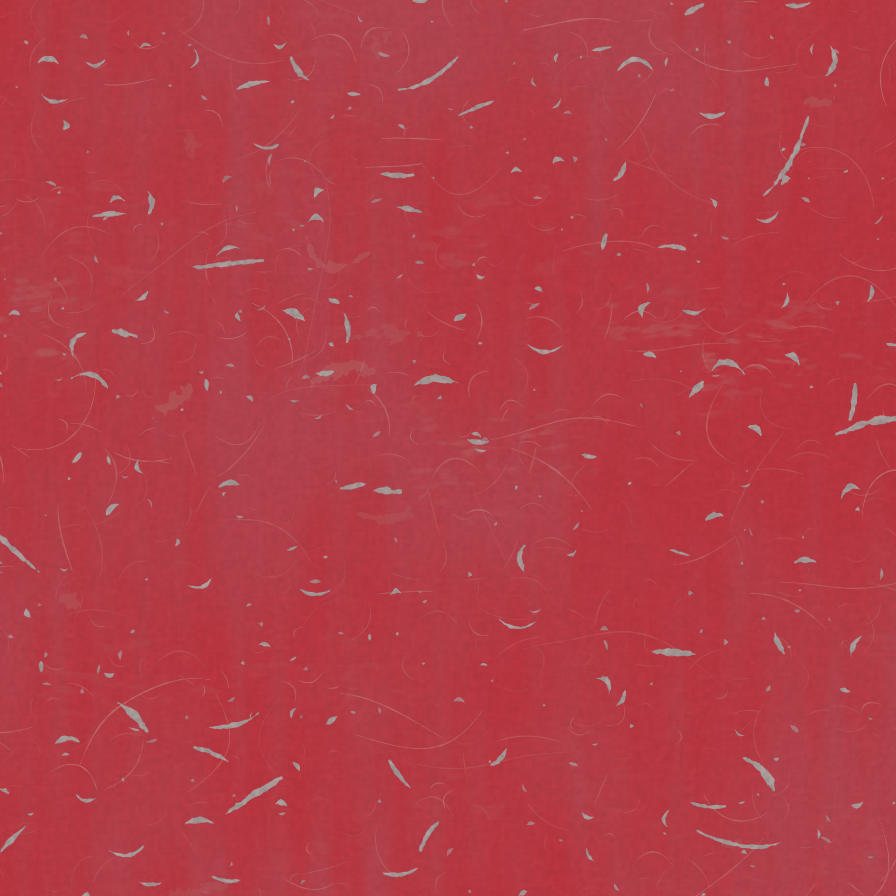
Write a three.js fragment shader that draws this texture.

```glsl
// Worn red paint: mottled enamel with scuffed bands, hairline scratches and
// grey chips. Each kind of mark is a grid of bent, tapered strokes scattered
// by hashes; layered noise roughens their edges and tints the paint.
varying vec2 vUv;

#define PAINT_VIVID vec3(0.715, 0.205, 0.245)
#define PAINT_MUTED vec3(0.685, 0.262, 0.302)
#define SCUFF_COLOR vec3(0.69, 0.38, 0.38)
#define HAIR_COLOR vec3(0.74, 0.52, 0.50)
#define CHIP_COLOR vec3(0.63, 0.61, 0.60)
#define EDGE_SOFTNESS 0.0009
#define GRAIN_AMOUNT 0.045
#define SCUFF_AMOUNT 0.65
#define HAIR_AMOUNT 0.7

vec2 hash2(vec2 p) {
  vec3 q = fract(p.xyx * vec3(0.1031, 0.1030, 0.0973));
  q += dot(q, q.yzx + 33.33);
  return fract((q.xx + q.yz) * q.zy);
}

float valueNoise(vec2 p) {
  vec2 cell = floor(p), f = fract(p);
  f = f * f * (3.0 - 2.0 * f);
  float low = mix(hash2(cell).x, hash2(cell + vec2(1.0, 0.0)).x, f.x);
  float high = mix(hash2(cell + vec2(0.0, 1.0)).x, hash2(cell + 1.0).x, f.x);
  return mix(low, high, f.y);
}

float layeredNoise(vec2 p) {
  float sum = 0.0, weight = 0.53;
  for (int i = 0; i < 4; i++) {
    sum += weight * valueNoise(p);
    p = mat2(1.6, 1.2, -1.2, 1.6) * p + 7.3;
    weight *= 0.5;
  }
  return sum;
}

// Coverage of scattered strokes; size is half length and half width,
// rough shifts the outline, fade lets some strokes be fainter.
float strokes(vec2 p, float grid, float chance, vec2 size, float bend,
              float tilt, float rough, float fade, float seed) {
  float cover = 0.0;
  vec2 home = floor(p * grid);
  for (int j = -1; j <= 1; j++) {
    for (int i = -1; i <= 1; i++) {
      vec2 cell = home + vec2(float(i), float(j));
      vec2 place = hash2(cell + seed);
      vec2 shape = hash2(cell + seed + 41.0);
      vec2 kind = hash2(cell + seed + 87.0);
      float turn = 2.0 * shape.x - 1.0;
      float angle = tilt * (0.3 * turn + turn * turn * turn);
      float c = cos(angle), s = sin(angle);
      vec2 q = mat2(c, -s, s, c) * (p - (cell + place) / grid);
      float halfLength = size.x * mix(0.22, 1.0, shape.y * shape.y);
      float halfWidth = size.y * mix(0.55, 1.0, kind.y);
      q.y += bend * (kind.y - 0.5) * q.x * q.x / halfLength;
      float along = clamp(q.x / halfLength, -1.0, 1.0);
      float radius = halfWidth * (1.0 - 0.65 * along * along);
      float d = length(q - vec2(along * halfLength, 0.0)) - radius;
      d += rough * halfWidth;
      float ink = 1.0 - smoothstep(-EDGE_SOFTNESS, EDGE_SOFTNESS, d);
      ink *= step(kind.x, chance) * mix(1.0, place.x, fade);
      cover = max(cover, ink);
    }
  }
  return cover;
}

void main() {
  vec2 p = vUv;
  float broad = layeredNoise(p * 4.0 + 3.0);
  float fine = valueNoise(p * 230.0);
  float rough = 1.5 * (layeredNoise(p * 130.0) - 0.45);
  vec2 wobble = p + 0.004 * vec2(sin(p.y * 31.0), sin(p.x * 37.0 + p.y * 11.0));

  // Mottled paint with faint upright streaks and a fine weave
  float streak = layeredNoise(p * vec2(45.0, 5.0));
  float mottle = 0.65 * broad + 0.35 * streak;
  vec3 color = mix(PAINT_VIVID, PAINT_MUTED, smoothstep(0.27, 0.72, mottle));
  float weave = valueNoise(p * vec2(90.0, 420.0)) + valueNoise(p * vec2(420.0, 90.0));
  color *= 1.0 + GRAIN_AMOUNT * (0.5 * weave + fine - 1.0);

  // Scuffed paint, densest in a band above the middle
  float band = exp(-pow((p.y - 0.57) / 0.13, 2.0));
  float patches = smoothstep(0.42, 0.68, layeredNoise(p * vec2(5.0, 8.0) + 19.0));
  float wear = patches * mix(0.25, 1.0, band);
  float scrape = smoothstep(0.53, 0.78, layeredNoise(wobble * vec2(38.0, 110.0)));
  color = mix(color, SCUFF_COLOR, SCUFF_AMOUNT * wear * scrape);
  float smudge = strokes(wobble, 5.0, 0.35, vec2(0.05, 0.009), 1.2, 1.3, 2.0 * rough, 0.5, 5.0);
  color = mix(color, SCUFF_COLOR, 0.55 * smudge);

  // Hairlines: long sweeps, short curls and dense nicks in worn places
  float hair = strokes(wobble, 6.0, 0.75, vec2(0.13, 0.0008), 0.9, 1.1, rough, 0.8, 11.0);
  hair = max(hair, strokes(wobble, 11.0, 0.6, vec2(0.06, 0.0008), 1.6, 1.5, rough, 0.8, 23.0));
  float nicks = strokes(p, 26.0, 0.6, vec2(0.028, 0.0007), 1.4, 1.6, rough, 0.7, 37.0);
  hair = max(hair, nicks * mix(0.4, 1.0, max(band, patches)));
  color = mix(color, HAIR_COLOR, HAIR_AMOUNT * hair);

  // Chips down to grey primer: gouges, flakes and specks
  float chip = strokes(wobble, 6.0, 0.6, vec2(0.05, 0.0048), 0.5, 0.8, rough, 0.0, 53.0);
  chip = max(chip, strokes(wobble, 13.0, 0.62, vec2(0.021, 0.0036), 1.2, 1.3, rough, 0.0, 67.0));
  chip = max(chip, strokes(p, 24.0, 0.4, vec2(0.006, 0.0021), 0.8, 1.6, rough, 0.4, 79.0));
  color = mix(color, CHIP_COLOR * (0.92 + 0.16 * fine), 0.95 * chip);

  gl_FragColor = vec4(color, 1.0);
}
```
